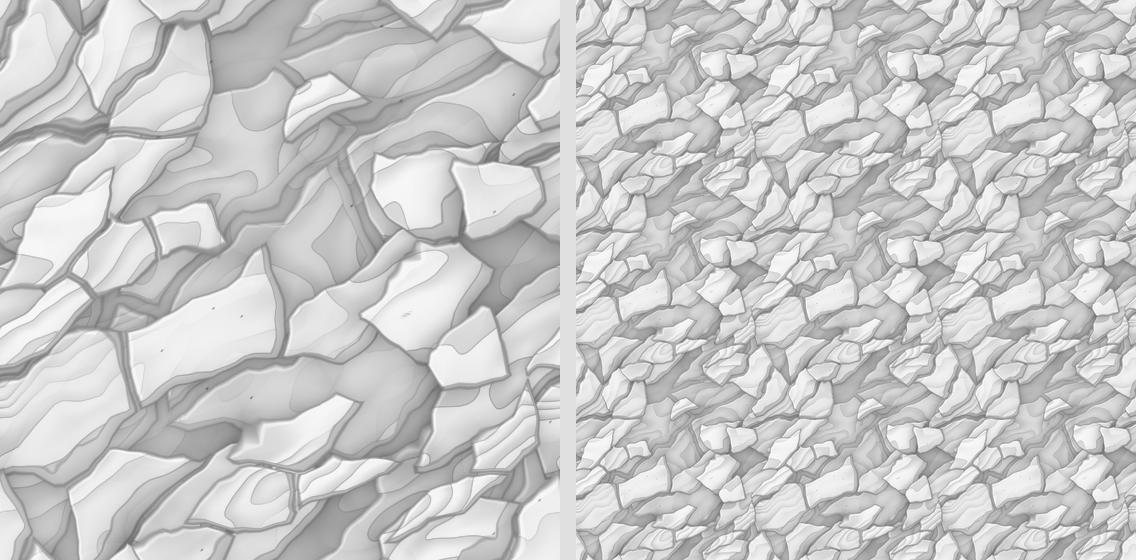
Left: one tile. Right: repeated 3 by 3.
A WebGL 2 fragment shader for this texture:

```glsl
#version 300 es
precision highp float;
// Pale layered rock: jagged slabs leaning up to the right, stacked over grey recesses.
// Each layer is a Voronoi diagram on a slanted integer lattice, so it wraps exactly;
// piecewise linear warps chip the outlines and terraced noise draws inner cracks.
uniform vec2 u_resolution;
out vec4 fragColor;

vec2 hash2(vec2 c) {
  vec3 a = fract(c.xyx * vec3(0.1031, 0.1030, 0.0973));
  a += dot(a, a.yzx + 33.33);
  return fract((a.xx + a.yz) * a.zy);
}

// Lattice rows are m.xy and m.zw; ids that differ by a whole tile share one hash.
vec2 latticeHash(vec2 id, vec4 m, float seed) {
  float det = m.x * m.w - m.y * m.z;
  vec2 key = vec2(m.w * id.x - m.y * id.y, m.x * id.y - m.z * id.x);
  return hash2(floor(mod(key + 0.5, det)) + seed);
}

vec2 toLattice(vec2 p, vec4 m) { return vec2(dot(m.xy, p), dot(m.zw, p)); }

// Wrapping value noise; roundness 0 gives kinks, 1 gives smooth curves.
vec2 noise2(vec2 p, vec4 m, float roundness) {
  vec2 q = toLattice(p, m), id = floor(q), f = q - id;
  f = mix(f, f * f * (3.0 - 2.0 * f), roundness);
  vec2 low = mix(latticeHash(id, m, 3.0), latticeHash(id + vec2(1, 0), m, 3.0), f.x);
  vec2 high = mix(latticeHash(id + vec2(0, 1), m, 3.0), latticeHash(id + 1.0, m, 3.0), f.x);
  return mix(low, high, f.y);
}

vec2 chip(vec2 p) {
  vec2 w = 0.11 * (noise2(p, vec4(3, 0, 0, 3), 1.0) - 0.5);
  w += 0.055 * (noise2(p, vec4(7, 1, -1, 7), 0.0) - 0.5);
  w += 0.036 * (noise2(p, vec4(15, 4, -4, 15), 0.0) - 0.5);
  return p + w + 0.011 * (noise2(p, vec4(33, 5, -5, 33), 0.2) - 0.5);
}

// Returns distance into the top face, distance into the whole slab, edge light, slab id.
vec4 slab(vec2 p, vec4 m, float keep, float gap, float wall) {
  vec2 q = toLattice(p, m), id = floor(q), f = q - id, nearCell, nearSite;
  float nearest = 9.0;
  for (int k = 0; k < 9; k++) {
    vec2 g = vec2(k % 3 - 1, k / 3 - 1);
    vec2 r = g + 0.1 + 0.8 * latticeHash(id + g, m, 11.0) - f;
    if (dot(r, r) < nearest) { nearest = dot(r, r); nearCell = g; nearSite = r; }
  }
  vec2 own = latticeHash(id + nearCell, m, 57.0);
  bool present = own.x < keep;
  float top = present ? 1.0 : -1.0, base = top, lit = 0.0;
  for (int k = 0; k < 25; k++) {
    vec2 g = nearCell + vec2(k % 5 - 2, k / 5 - 2);
    vec2 r = g + 0.1 + 0.8 * latticeHash(id + g, m, 11.0) - f;
    vec2 across = r - nearSite;
    if (dot(across, across) < 0.0001) continue;
    vec2 n = normalize(across), slope = n.x * m.xy + n.y * m.zw;
    float d = dot(0.5 * (r + nearSite), n) / length(slope);
    float facing = dot(normalize(slope), vec2(0.83, -0.56));
    if (present) {
      base = min(base, d - gap);
      float t = d - gap - wall * max(facing, 0.0);
      if (t < top) { top = t; lit = -facing; }
    } else if (latticeHash(id + g, m, 57.0).x < keep) {
      base = max(base, -d - gap);
    }
  }
  return vec4(top, base, lit, own.y);
}

// Terraces fade from grey to white, with a thin crack at each step.
float terrace(float relief, float steepness, float strength) {
  float f = fract(relief), d = min(f, 1.0 - f) / steepness;
  float shade = (1.0 - smoothstep(0.0, 0.7, f)) * smoothstep(0.0, 0.003, f / steepness);
  return strength * (0.13 * shade + 0.25 * (1.0 - smoothstep(0.0003, 0.0024, d)));
}

// Lays one layer of slabs over the tone: shadow, side wall, top face, outlines.
void layer(inout float tone, vec2 p, vec4 m, float keep, float gap, float wall,
           float bright, float ink, vec3 cracks) {
  float ragged = 1.6 * noise2(p, vec4(9, 3, -4, 8), 0.0).y;
  vec4 s = slab(chip(p), m, keep, gap, wall * ragged);
  float soft = max(0.0015, 1.0 / u_resolution.y);
  tone -= 0.15 * exp(min(s.y, 0.0) / 0.025);
  float side = 0.68 + 0.09 * smoothstep(0.0, 0.03, s.y);
  float face = bright - 0.06 * s.w - terrace(cracks.x + 7.0 * s.w, cracks.y, cracks.z);
  face -= 0.06 * exp(-max(s.x, 0.0) / 0.025) * (0.6 - 0.4 * s.z);
  float glint = smoothstep(0.003, 0.005, s.x) * (1.0 - smoothstep(0.006, 0.010, s.x));
  face += 0.08 * glint * smoothstep(0.0, 0.6, s.z);
  tone = mix(tone, side, smoothstep(-soft, soft, s.y));
  tone = mix(tone, face, smoothstep(-soft, soft, s.x));
  ink *= 0.85 - 0.25 * s.z;
  tone = mix(tone, 0.50, 0.6 * ink * (1.0 - smoothstep(0.0003, 0.0032, abs(s.x))));
  tone = mix(tone, 0.44, 0.8 * ink * (1.0 - smoothstep(0.0005, 0.0048, abs(s.y))));
}

void main() {
  vec2 p = gl_FragCoord.xy / u_resolution;
  vec2 cloud = noise2(p, vec4(3, 2, -4, 5), 1.0);

  // Relief shared by the cracks of all layers
  vec2 bent = p + 0.035 * (noise2(p, vec4(12, 3, -3, 12), 0.4) - 0.5);
  bent += 0.012 * (noise2(p, vec4(27, 0, 0, 27), 0.6) - 0.5);
  float relief = 5.0 * noise2(bent, vec4(2, 1, -4, 6), 1.0).x
               + 2.6 * noise2(bent, vec4(5, 3, -7, 12), 1.0).y;
  float steepness = length(vec2(dFdx(relief), dFdy(relief))) * u_resolution.y;
  float strength = smoothstep(0.05, 0.65, noise2(p, vec4(6, 2, -3, 7), 1.0).x);
  vec3 cracks = vec3(relief, max(steepness, 0.5), strength);

  // Recesses, then slabs from the deepest to the topmost
  float tone = 0.73 + 0.08 * cloud.x - 0.4 * terrace(relief, cracks.y, strength);
  layer(tone, p, vec4(2, 1, -3, 4), 0.80, 0.012, 0.030, 0.86, 0.5, cracks * vec3(1, 1, 0.7));
  layer(tone, p + vec2(0.37, 0.61), vec4(2, 2, -4, 5), 0.55, 0.004, 0.028, 0.96, 0.9, cracks);
  layer(tone, p + vec2(0.71, 0.23), vec4(3, 3, -6, 5), 0.36, 0.004, 0.022, 0.97, 0.9, cracks);
  layer(tone, p + vec2(0.13, 0.82), vec4(5, 3, -5, 9), 0.20, 0.004, 0.014, 0.97, 0.9, cracks);

  // Sparse pits
  vec4 pitGrid = vec4(15, 0, 0, 15);
  vec2 q = toLattice(p, pitGrid), jitter = latticeHash(floor(q), pitGrid, 91.0);
  vec2 r = fract(q) - 0.2 - 0.6 * jitter;
  float pit = 1.0 - smoothstep(0.03, 0.065, length(vec2(r.x + r.y, 1.8 * (r.y - r.x)) * 0.7));
  tone -= 0.28 * pit * step(latticeHash(floor(q), pitGrid, 29.0).x, 0.12);

  // Lifted shadows give the chalky look
  tone = 0.155 + 0.85 * tone + 0.03 * (cloud.y - 0.5);
  fragColor = vec4(vec3(clamp(tone, 0.46, 0.965)), 1.0);
}
```
